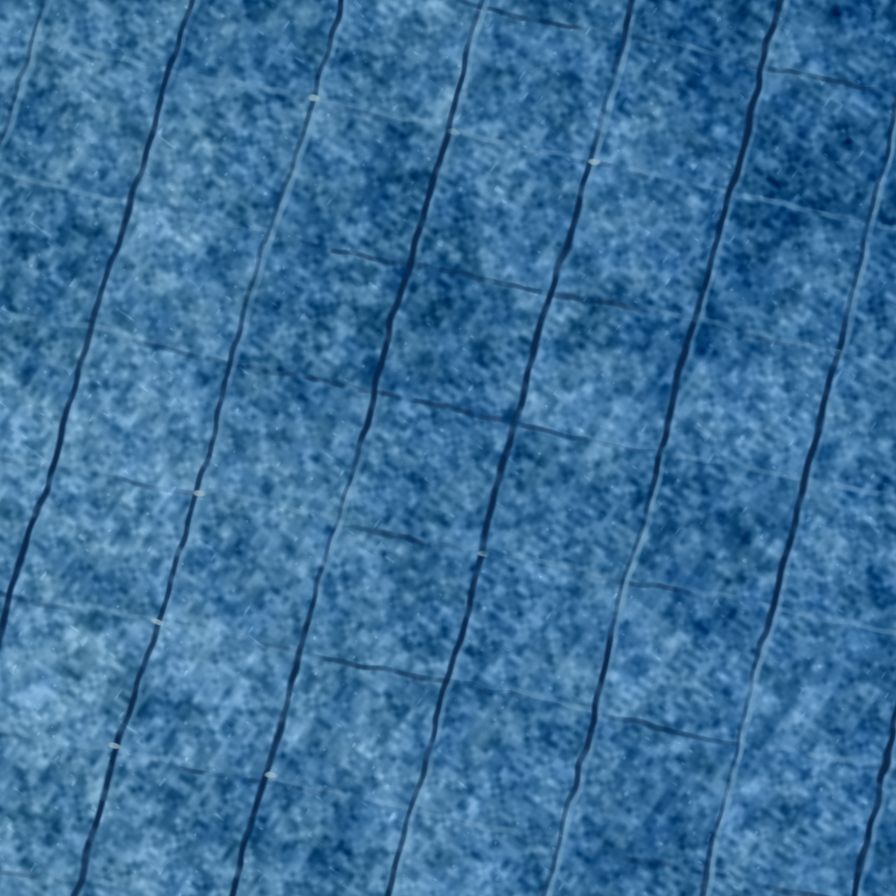
Reproduce this texture procedurally as a Shadertoy shader.

```glsl
// Weathered blue paving seen at a slant: about six columns by six and a half rows.
// A skewed, gently fanning grid gives the joints: deep grooves along the columns and
// faint seams along the rows; layered value noise adds grain, stains and wear.

const vec3 STONE  = vec3(0.235, 0.445, 0.615);
const vec3 GROOVE = vec3(0.025, 0.145, 0.285);
const vec3 RIDGE  = vec3(0.47, 0.64, 0.77);
const vec3 CHIP   = vec3(0.62, 0.74, 0.78);

float hash(vec2 p) {
    return fract(sin(dot(p, vec2(127.1, 311.7))) * 43758.5453);
}

float noise(vec2 p) {
    vec2 i = floor(p), f = fract(p);
    f = f * f * (3.0 - 2.0 * f);
    return mix(mix(hash(i), hash(i + vec2(1, 0)), f.x),
               mix(hash(i + vec2(0, 1)), hash(i + vec2(1, 1)), f.x), f.y);
}

// Noise centred on zero, turned so that its lattice stays hidden
float grain(vec2 p, float scale) {
    return noise(mat2(0.82, 0.57, -0.57, 0.82) * p * scale + scale) - 0.5;
}

// Soft line of the given half width around distance zero
float stroke(float d, float halfWidth, float pixel) {
    float soft = max(halfWidth * 0.7, pixel);
    return 1.0 - smoothstep(halfWidth - soft, halfWidth + soft, abs(d));
}

// Spacing of columns and rows, which changes slowly over the canvas
vec2 tileSize(vec2 p) {
    return vec2(0.163 + 0.0107 * (1.0 - p.y), 0.155 - 0.0033 * p.x);
}

// Tile coordinates: x counts columns rightward, y counts rows downward
vec2 tileGrid(vec2 p) {
    float down = 1.0 - p.y;
    return vec2(p.x - 0.052 + 0.314 * down, down - 0.039 - 0.216 * p.x) / tileSize(p);
}

// Brightness offset of the stone: broad patches, tile tint and fine grain
float stoneTone(vec2 p, vec2 tile) {
    float tone = 0.14 * grain(p, 11.0) + 0.14 * grain(p, 42.0);
    tone += 0.23 * grain(p, 88.0) + 0.20 * grain(p, 165.0);
    tone += 0.05 * (hash(tile + 4.0) - 0.5);
    return tone + 0.10 * (0.5 - p.x) + 0.03 * (0.5 - p.y);
}

// Dark rounded blot placed at random inside some tiles
float stain(vec2 local, vec2 tile, vec2 size, float wobble) {
    vec2 centre = 0.3 + 0.4 * vec2(hash(tile + 11.0), hash(tile + 23.0));
    float radius = mix(0.012, 0.023, hash(tile + 31.0));
    float d = length((local - centre) * size) + 0.016 * wobble;
    return step(0.72, hash(tile + 47.0)) * (1.0 - smoothstep(radius * 0.5, radius * 1.3, d));
}

void mainImage(out vec4 fragColor, in vec2 fragCoord) {
    vec2 p = fragCoord / iResolution.xy;
    float pixel = 1.0 / min(iResolution.x, iResolution.y);

    // Grid with slightly wandering joints
    vec2 warp = 0.009 * vec2(grain(p, 9.0), grain(p + 5.0, 9.0))
              + 0.005 * vec2(grain(p, 45.0), grain(p + 3.0, 45.0));
    vec2 size = tileSize(p);
    vec2 g = tileGrid(p + warp);
    vec2 tile = floor(g);
    vec2 joint = floor(g + 0.5);
    vec2 d = (g - joint) * size * 0.96;

    // Stone surface, with a shift between teal and deep blue
    vec3 color = STONE + stoneTone(p, tile) * vec3(1.06, 1.0, 0.95);
    float hue = 0.07 * grain(p + 8.0, 32.0) + 0.05 * (0.5 - p.x);
    color += hue * vec3(0.5, 0.3, -0.35);
    color -= 0.10 * stain(g - tile, tile, size, grain(p, 60.0));

    // Bright mineral flecks
    float fleck = smoothstep(0.36, 0.48, grain(p + 2.0, 125.0));
    color += 0.10 * fleck;

    // Wear varies along every joint
    float columnWear = noise(vec2(joint.x * 7.3, g.y * 0.9 + joint.x * 3.1));
    float rowWear = noise(vec2(g.x * 1.7 + joint.y * 5.7, joint.y * 9.1));
    float breakup = smoothstep(-0.45, 0.1, grain(p, 70.0));

    // Row seams: thin shadow beside a pale worn edge
    float seamShade = stroke(d.y - 0.003, 0.0028, pixel);
    float seamLight = stroke(d.y + 0.002, 0.003, pixel);
    color = mix(color, GROOVE, 0.55 * seamShade * breakup * smoothstep(0.3, 0.8, rowWear));
    color = mix(color, RIDGE, 0.45 * seamLight * breakup * smoothstep(0.75, 0.2, rowWear));

    // Column grooves: dark cut with a lit edge, paler toward the right
    float lit = clamp(1.15 - columnWear + 0.45 * (p.x - 0.5), 0.15, 1.0);
    float cut = mix(0.4, 1.0, smoothstep(0.15, 0.6, columnWear));
    float ridge = stroke(d.x - 0.0052, 0.0034, pixel);
    float groove = stroke(d.x, mix(0.0022, 0.0038, columnWear), pixel);
    color = mix(color, RIDGE, 0.65 * ridge * lit * mix(0.5, 1.0, breakup));
    color = mix(color, GROOVE, 0.95 * groove * cut * mix(0.6, 1.0, breakup));

    // Pale chips at a few crossings
    vec2 chipOffset = d - 0.012 * (vec2(hash(joint + 61.0), hash(joint + 73.0)) - 0.5);
    float chip = 1.0 - smoothstep(0.5, 1.2, length(chipOffset / vec2(0.008, 0.004)));
    color = mix(color, CHIP, 0.75 * chip * breakup * step(0.8, hash(joint + 89.0)));

    fragColor = vec4(clamp(color, 0.0, 1.0), 1.0);
}
```
